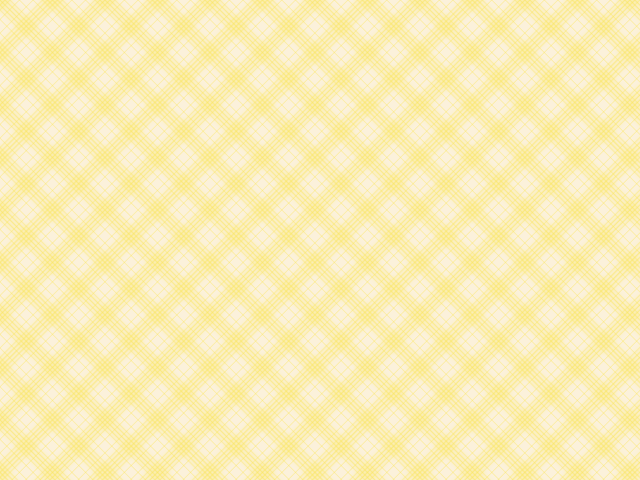
Give the GLSL for this pattern, as a Shadertoy shader.

```glsl
#define REPEATS_DOWN 9.145
#define CREAM vec3(0.985, 0.947, 0.860)
#define YELLOW vec3(0.980, 0.897, 0.350)
#define CORE_HALF 0.08
#define FADE_HALF 0.32
#define BAND_INK 0.28
#define LINE_WIDTH 0.019
#define PIN_SPACING 0.095
#define PIN_INK 0.62
#define GAP_INK 0.65
#define CELL_LINE 0.37
#define CELL_INK 0.52

// Share of a pixel covered by a stripe, given the distance to its centre
float stripe(float dist, float width, float pixel) {
    float right = min(dist + 0.5 * pixel, 0.5 * width);
    float left = max(dist - 0.5 * pixel, -0.5 * width);
    return clamp((right - left) / pixel, 0.0, 1.0);
}

// Ink of one thread direction; the band is centred on whole numbers
float threadInk(float u, float pixel) {
    float d = abs(fract(u + 0.5) - 0.5);

    // Soft band with a narrow core
    float ink = BAND_INK * (1.0 - smoothstep(CORE_HALF, FADE_HALF, d));

    // Pale gaps alternate with yellow pinstripes
    for (int i = 0; i < 3; i++) {
        float offset = PIN_SPACING * float(i);
        float gap = stripe(d - offset - 0.5 * PIN_SPACING, LINE_WIDTH, pixel);
        float pin = stripe(d - offset, LINE_WIDTH, pixel);
        ink *= 1.0 - GAP_INK * gap;
        ink = mix(ink, 1.0, PIN_INK * pin * (1.0 - 0.15 * float(i)));
    }

    // Fine line crossing the pale cells
    return mix(ink, 1.0, CELL_INK * stripe(d - CELL_LINE, LINE_WIDTH, pixel));
}

void mainImage(out vec4 fragColor, in vec2 fragCoord) {
    // Diagonal axes, anchored at the upper left corner
    vec2 p = vec2(fragCoord.x, iResolution.y - fragCoord.y);
    p *= REPEATS_DOWN / iResolution.y;
    float pixel = 1.414 * REPEATS_DOWN / iResolution.y;

    // Overlay both thread directions
    float falling = threadInk(p.x - p.y, pixel);
    float rising = threadInk(p.x + p.y, pixel);
    float ink = 1.0 - (1.0 - falling) * (1.0 - rising);

    fragColor = vec4(mix(CREAM, YELLOW, ink), 1.0);
}
```
